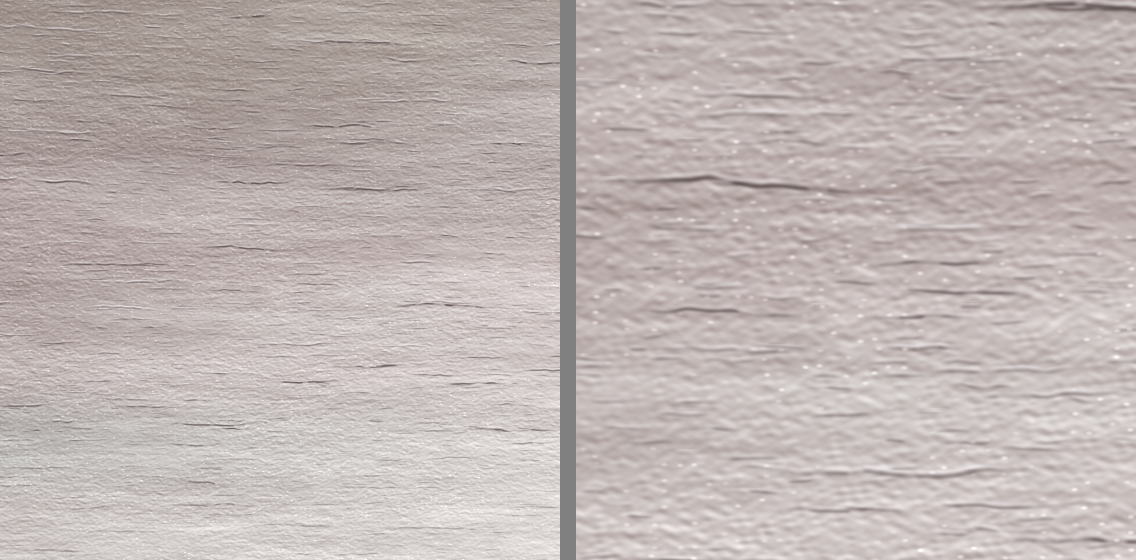
Left: the whole. Right: its middle third, enlarged.
A WebGL 2 fragment shader for this texture:

```glsl
#version 300 es
precision highp float;

uniform vec2 u_resolution;
out vec4 fragColor;

const float TONE_TOP_LEFT = 0.598;
const float TONE_DOWNWARD = 0.225;
const float TONE_RIGHTWARD = 0.075;
const float GRAIN_TILT = 0.03;
const float STREAK_STRENGTH = 0.11;
const float CLOUD_STRENGTH = 0.11;
const float GRIT_STRENGTH = 0.21;
const float GLINT_STRENGTH = 0.15;
const vec2 GLINT_GRID = vec2(120.0, 190.0);
const vec3 DARK_OFFSET = vec3(0.0, -0.050, -0.061);
const vec3 LIGHT_OFFSET = vec3(0.0, -0.020, -0.029);
const vec3 CRACK_COLOR = vec3(0.33, 0.28, 0.28);
const vec3 RIDGE_COLOR = vec3(0.94, 0.92, 0.93);

float hash(vec2 p) {
    vec3 q = fract(p.xyx * vec3(0.1031, 0.1030, 0.0973));
    q += dot(q, q.yzx + 33.33);
    return fract((q.x + q.y) * q.z);
}

float noise(vec2 p) {
    vec2 i = floor(p), f = fract(p);
    f = f * f * (3.0 - 2.0 * f);
    float low = mix(hash(i), hash(i + vec2(1, 0)), f.x);
    float high = mix(hash(i + vec2(0, 1)), hash(i + vec2(1, 1)), f.x);
    return mix(low, high, f.y);
}

float fbm(vec2 p) {
    float sum = 0.0, amp = 0.5;
    for (int i = 0; i < 4; i++) {
        sum += amp * noise(p);
        p = p * 2.03 + 17.3;
        amp *= 0.5;
    }
    return sum;
}

// Octaves turned against each other to hide the lattice
float gritHeight(vec2 p) {
    vec2 turned = mat2(0.8, 0.6, -0.6, 0.8) * (p * vec2(190.0, 300.0));
    return 0.6 * noise(turned) + 0.5 * noise(p * vec2(65.0, 180.0) + 9.0);
}

// Round specks, one per jittered cell
float glints(vec2 p) {
    vec2 q = p * GLINT_GRID;
    vec2 cell = floor(q);
    vec2 jitter = vec2(hash(cell + 11.0), hash(cell + 29.0));
    vec2 d = fract(q) - mix(vec2(0.3), vec2(0.7), jitter);
    float shown = smoothstep(0.74, 1.0, hash(cell + 47.0));
    return shown * (1.0 - smoothstep(0.05, 0.34, length(d)));
}

// One fissure at most per cell: x = dark groove, y = lit upper lip
vec2 fissures(vec2 p, vec2 grid, float width, float density, float seed) {
    p.y += 0.0022 * (noise(vec2(p.x * 75.0, floor(p.y * 30.0) + seed)) - 0.5);
    float row = floor(p.y * grid.y);
    float column = p.x * grid.x + 7.0 * hash(vec2(row, seed));
    vec2 cell = vec2(floor(column), row) + seed;
    float pick = hash(cell);
    float shine = hash(cell + 83.1);

    float halfLength = mix(0.15, 0.46, hash(cell + 41.7));
    float center = mix(halfLength, 1.0 - halfLength, hash(cell + 13.9));
    float along = abs(fract(column) - center) / halfLength;
    float taper = 1.0 - smoothstep(0.35, 1.0, along);

    float middle = mix(0.3, 0.7, hash(cell + 57.3));
    float wave = 0.22 * (noise(vec2(p.x * 22.0, pick * 90.0)) - 0.5);
    float offset = (fract(p.y * grid.y) - middle - wave) / grid.y;
    float groove = exp(-pow(offset / width, 2.0));
    float lip = exp(-pow((offset - 1.9 * width) / width, 2.0));

    float broken = smoothstep(0.15, 0.55, noise(vec2(p.x * 90.0, row + seed)));
    float strength = step(pick, density) * taper * mix(0.35, 1.0, broken);
    return strength * vec2(groove * mix(1.0, 0.4, shine), lip * mix(0.35, 1.0, shine));
}

void main() {
    vec2 uv = gl_FragCoord.xy / u_resolution;

    // Grain direction: gentle fall to the right, flatter near the bottom
    vec2 p = uv;
    p.y += GRAIN_TILT * uv.x * smoothstep(0.0, 0.8, uv.y);
    p.y += 0.012 * (noise(uv * vec2(2.5, 4.0) + 5.0) - 0.5);

    // Broad light, soft clouds and fibre streaks of three lengths
    float tone = TONE_TOP_LEFT + TONE_DOWNWARD * (1.0 - uv.y) + TONE_RIGHTWARD * uv.x;
    tone += CLOUD_STRENGTH * (fbm(p * vec2(2.2, 8.0) + 3.0) - 0.47);
    tone += STREAK_STRENGTH * (fbm(p * vec2(3.0, 38.0) + 21.0) - 0.47);
    tone += 0.35 * STREAK_STRENGTH * (noise(p * vec2(10.0, 120.0) + 63.0) - 0.5);
    tone += 0.45 * STREAK_STRENGTH * (noise(p * vec2(26.0, 230.0)) - 0.5);

    // Raised grit lit from above
    float rough = mix(0.6, 1.25, noise(p * vec2(4.0, 9.0) + 31.0));
    float relief = gritHeight(p) - gritHeight(p + vec2(0.0006, 0.0022));
    tone += GRIT_STRENGTH * rough * relief;
    vec3 color = tone + mix(DARK_OFFSET, LIGHT_OFFSET, smoothstep(0.6, 0.88, tone));

    // Faint rose, beige and grey-green casts
    float rose = smoothstep(0.4, 0.0, abs(uv.y - 0.5)) * fbm(p * vec2(3.0, 9.0) + 51.0);
    float beige = smoothstep(0.65, 1.0, uv.y) * fbm(p * vec2(3.0, 6.0) + 71.0);
    float green = smoothstep(0.13, 0.0, abs(uv.y - 0.21)) * (1.0 - uv.x);
    color += rose * vec3(0.014, -0.010, -0.004) + beige * vec3(0.006, 0.004, -0.016);
    color += green * vec3(-0.035, -0.014, -0.014);

    // Fissures from long and deep to short and faint
    vec2 marks = fissures(p, vec2(3.6, 27.0), 0.0016, 0.42, 3.0) * vec2(0.85, 0.75);
    marks += fissures(p, vec2(8.0, 58.0), 0.0013, 0.44, 19.0) * vec2(0.60, 0.52);
    marks += fissures(p, vec2(21.0, 120.0), 0.0012, 0.50, 37.0) * vec2(0.36, 0.36);
    marks *= mix(0.6, 1.0, smoothstep(0.05, 0.35, uv.y));
    color = mix(color, RIDGE_COLOR, min(marks.y, 0.85));
    color = mix(color, CRACK_COLOR, min(marks.x, 0.85));

    // Small bright glints in drifts, denser toward the left
    float drift = noise(p * vec2(12.0, 40.0) + 7.0) + 0.2 * (1.0 - uv.x);
    color += GLINT_STRENGTH * glints(p) * smoothstep(0.2, 0.75, drift);

    fragColor = vec4(clamp(color, 0.0, 1.0), 1.0);
}
```
